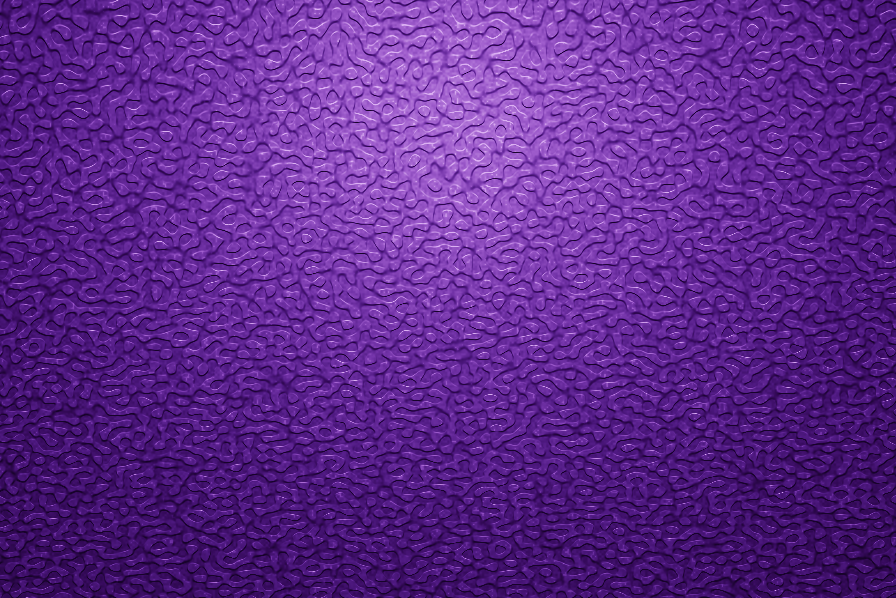
Give the GLSL for this texture, as a Shadertoy shader.

```glsl
// Embossed purple leatherette: raised wormy grain under a soft glow from the top centre.
#define GRAIN_SIZE 0.0200   // spacing of the worms, in canvas heights
#define WAVES 24            // plane waves summed into the grain
#define STRETCH 0.78        // below 1.0 draws the worms out sideways
#define EDGE_WIDTH 0.70     // softness of the worm flanks
#define SLOPE_LIGHT 1.90    // light and shade on the flanks
#define OUTLINE 0.85        // darkness of the creases
#define SPECKLE 0.75        // fine sparkle strength
#define GLOW_HEIGHT 0.82    // centre of the glow above the lower edge
#define AMBIENT 0.55        // tone far from the glow
#define GLOW 2.95           // tone added by the glow

const float PI = 3.14159;

// Tones from deep shadow to highlight
const vec3 TONES[6] = vec3[6](
    vec3(0.13, 0.02, 0.23), vec3(0.21, 0.04, 0.36), vec3(0.31, 0.10, 0.51),
    vec3(0.45, 0.20, 0.66), vec3(0.62, 0.36, 0.80), vec3(0.78, 0.58, 0.90));

float hash(vec2 p) {
    return fract(sin(dot(p, vec2(127.1, 311.7))) * 43758.5453);
}

float noise(vec2 p) {
    vec2 cell = floor(p), f = fract(p);
    f = f * f * (3.0 - 2.0 * f);
    return mix(mix(hash(cell), hash(cell + vec2(1, 0)), f.x),
               mix(hash(cell + vec2(0, 1)), hash(cell + vec2(1, 1)), f.x), f.y);
}

// Random waves of nearly one length: x is the field, y its upward slope
vec2 wormField(vec2 p) {
    vec2 sum = vec2(0.0);
    for (int i = 0; i < WAVES; i++) {
        float id = float(i);
        float angle = PI * (id + hash(vec2(id, 1.7))) / float(WAVES);
        float pitch = mix(0.75, 1.25, hash(vec2(id, 5.3)));
        vec2 k = pitch * vec2(STRETCH * cos(angle), sin(angle));
        float phase = 2.0 * PI * (dot(k, p) / GRAIN_SIZE + hash(vec2(id, 9.1)));
        sum += vec2(cos(phase), -k.y * sin(phase));
    }
    return sum * sqrt(2.0 / float(WAVES));
}

// Blends the tones and runs slightly past both ends
vec3 toneColor(float tone) {
    tone = clamp(tone, -0.5, 5.5);
    int i = int(clamp(floor(tone), 0.0, 4.0));
    return mix(TONES[i], TONES[i + 1], tone - float(i));
}

void mainImage(out vec4 fragColor, in vec2 fragCoord) {
    vec2 p = fragCoord / iResolution.y;
    float aspect = iResolution.x / iResolution.y;

    // Broad light falling off toward the sides and the bottom
    vec2 d = p - vec2(0.5 * aspect, GLOW_HEIGHT);
    float glow = exp(-1.6 * d.x * d.x - 2.2 * d.y * d.y);
    float hotSpot = exp(-16.0 * dot(d, d));

    // Bend the grain and flatten it toward the bottom
    vec2 q = vec2(p.x, p.y * (1.25 - 0.25 * p.y));
    q += 0.016 * (vec2(noise(p * 9.0), noise(p * 9.0 + 41.0)) - 0.5);
    vec2 field = wormField(q);
    float height = smoothstep(-EDGE_WIDTH, EDGE_WIDTH, field.x);
    float flank = 4.0 * height * (1.0 - height);

    // Lit upper flanks, dark lower flanks, creases and worm tops
    float relief = -SLOPE_LIGHT * flank * field.y;
    relief -= OUTLINE * (flank - 0.31);
    relief += mix(0.8, 0.1, glow) * (height - 0.5);

    // Fine texture with sparse glints on the raised faces
    float grain = noise(p * 260.0 + 17.0);
    relief += SPECKLE * (grain - 0.5);
    relief += SPECKLE * height * smoothstep(0.78, 0.95, grain);

    float tone = AMBIENT + GLOW * glow + 0.5 * hotSpot + relief;
    fragColor = vec4(toneColor(tone), 1.0);
}
```
